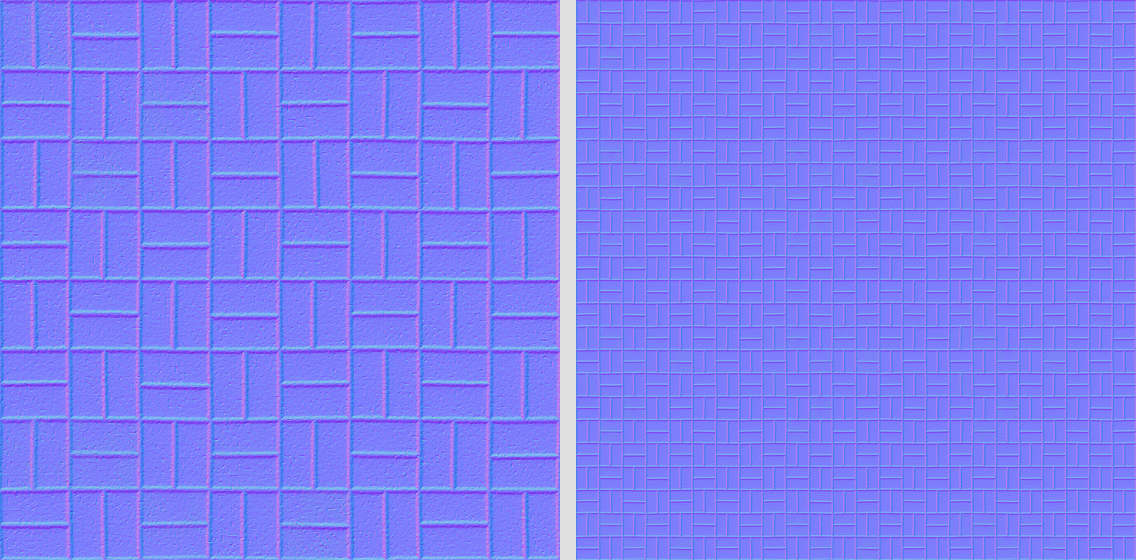
Left, the tile; right, the same tile 3 across and 3 down.
Reproduce this texture map procedurally as a WebGL 2 fragment shader.

```glsl
#version 300 es
precision highp float;
// Normal map of basket-weave paving: an 8 by 8 grid of cells, each split into
// two bricks, upright and level in turn. A wrapping height field (bevelled
// bricks, shallow grooves, gritty grain) is differentiated into normals.

uniform vec2 u_resolution;
out vec4 outColor;

const float CELLS = 8.0;
const float GROOVE_WIDTH = 0.0062;
const float GROOVE_DEPTH = 0.0021;
const float SAMPLE_STEP = 0.0008;
const vec3 WORN_TINT = vec3(0.45, 0.57, 0.93);

vec2 hash2(vec2 p) {
  vec3 q = fract(p.xyx * vec3(0.1031, 0.1030, 0.0973));
  q += dot(q, q.yzx + 33.33);
  return fract((q.xx + q.yz) * q.zy);
}

// Gradient noise that repeats every "period" lattice steps over the canvas.
float cornerValue(vec2 lattice, vec2 offset, float period, float seed) {
  float angle = 6.28319 * hash2(mod(lattice, period) + seed).x;
  return dot(vec2(cos(angle), sin(angle)), offset);
}

float noise(vec2 uv, float period, float seed) {
  vec2 p = uv * period;
  vec2 i = floor(p), f = p - i;
  vec2 w = f * f * f * (f * (f * 6.0 - 15.0) + 10.0);
  vec2 e = vec2(1.0, 0.0);
  float low = mix(cornerValue(i, f, period, seed),
                  cornerValue(i + e.xy, f - e.xy, period, seed), w.x);
  float high = mix(cornerValue(i + e.yx, f - e.yx, period, seed),
                   cornerValue(i + e.xx, f - e.xx, period, seed), w.x);
  return mix(low, high, w.y);
}

// Slow drift so that the rows and columns are not ruler straight.
vec2 driftGrid(vec2 uv) {
  return uv + 0.004 * vec2(noise(uv, 4.0, 11.0), noise(uv, 4.0, 37.0));
}

vec2 cellOf(vec2 p) {
  return mod(floor(p * CELLS), CELLS);
}

float roundedBox(vec2 p, vec2 halfSize, float radius) {
  vec2 q = abs(p) - halfSize + radius;
  return length(max(q, 0.0)) + min(max(q.x, q.y), 0.0) - radius;
}

// Depth inside the brick, measured from its edge in canvas units.
float brickInset(vec2 p) {
  vec2 cell = cellOf(p);
  vec2 f = fract(p * CELLS);
  bool upright = mod(cell.x + cell.y, 2.0) > 0.5;
  f = upright ? f : f.yx;
  float split = 0.5 + 0.03 * (hash2(cell + 5.0).x - 0.5);
  float side = step(split, f.x);
  vec2 low = vec2(split * side, 0.0);
  vec2 high = vec2(mix(split, 1.0, side), 1.0);
  vec2 shift = 0.012 * (hash2(cell + 19.0 + 40.0 * side) - 0.5);
  vec2 center = 0.5 * (low + high) + shift;
  return -roundedBox(f - center, 0.5 * (high - low) - 0.006, 0.012) / CELLS;
}

// Worn cells are few; wear fades in and out in patches.
float wearAmount(vec2 uv, vec2 p) {
  float worn = smoothstep(0.88, 0.98, hash2(cellOf(p) + 71.0).y);
  return worn * smoothstep(-0.3, 0.3, noise(uv, 24.0, 83.0));
}

// Sparse raised grit and small pits over a fine rough skin.
float grainHeight(vec2 uv, float wear) {
  float patches = 0.65 + 0.6 * noise(uv, 14.0, 53.0) + 0.4 * wear;
  float grit = smoothstep(0.22, 0.5, noise(uv, 170.0, 7.0));
  float pits = smoothstep(0.28, 0.55, noise(uv, 128.0, 29.0));
  float skin = noise(uv, 230.0, 61.0) + 0.8 * noise(uv, 120.0, 97.0);
  return (0.0008 * grit - 0.0006 * pits) * patches
       + (0.00026 + 0.0002 * wear) * skin;
}

float surfaceHeight(vec2 uv) {
  vec2 p = driftGrid(uv);
  float ragged = 0.0011 * noise(uv, 130.0, 3.0) + 0.0009 * noise(uv, 220.0, 43.0);
  float inset = brickInset(p) + ragged;
  float groove = GROOVE_DEPTH * smoothstep(0.0, GROOVE_WIDTH, inset);
  float shoulder = -0.0009 * exp(-max(inset, 0.0) / 0.009);
  return groove + shoulder + grainHeight(uv, wearAmount(uv, p));
}

void main() {
  vec2 uv = gl_FragCoord.xy / u_resolution;

  // Central differences; green points down the canvas.
  vec2 e = vec2(SAMPLE_STEP, 0.0);
  vec2 slope = vec2(surfaceHeight(uv + e.xy) - surfaceHeight(uv - e.xy),
                    surfaceHeight(uv + e.yx) - surfaceHeight(uv - e.yx))
             / (2.0 * SAMPLE_STEP);
  vec3 normal = normalize(vec3(-slope.x, slope.y, 1.0));

  // Encode with a slight lean, then tint the worn cells.
  vec3 color = 0.5 + 0.5 * normal;
  color += vec3(-0.01, -0.008, -0.012);
  color = mix(color, WORN_TINT, 0.25 * wearAmount(uv, driftGrid(uv)));
  outColor = vec4(color, 1.0);
}
```
